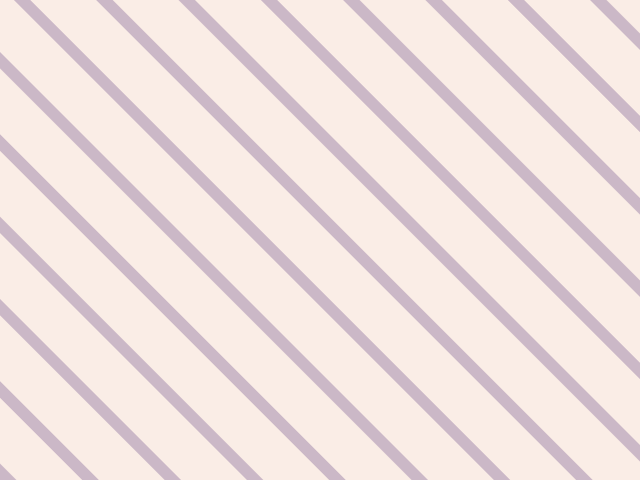
This pattern is drawn by a WebGL 2 fragment shader. Its source:

```glsl
#version 300 es
precision highp float;
// Thin mauve diagonal stripes on a pale cream ground, falling to the right at
// 45 degrees. A repeating ramp of x + y, starting at the lower left corner,
// is cut into stripe and gap by an antialiased distance to the stripe.

uniform vec2 u_resolution;
out vec4 fragColor;

// Lengths are in canvas heights, measured along a horizontal line.
const float STRIPE_PERIOD = 0.17148;
const float STRIPE_SHARE = 0.2;      // part of each period that is stripe
const float EDGE_PIXELS = 1.0;       // width of the smoothed edge
const vec3 CREAM = vec3(0.980, 0.930, 0.900);
const vec3 MAUVE = vec3(0.798, 0.720, 0.780);

// Signed distance along the ramp to the nearest stripe, negative inside.
float stripeDistance(float ramp) {
  float halfWidth = 0.5 * STRIPE_SHARE * STRIPE_PERIOD;
  float fromCentre = fract((ramp - halfWidth) / STRIPE_PERIOD + 0.5) - 0.5;
  return abs(fromCentre) * STRIPE_PERIOD - halfWidth;
}

void main() {
  vec2 p = gl_FragCoord.xy / u_resolution.y;

  // Divide by sqrt(2) to turn the ramp distance into a perpendicular one.
  float dist = stripeDistance(p.x + p.y) / sqrt(2.0);
  float edge = EDGE_PIXELS / u_resolution.y;
  float stripe = clamp(0.5 - dist / edge, 0.0, 1.0);

  fragColor = vec4(mix(CREAM, MAUVE, stripe), 1.0);
}
```
